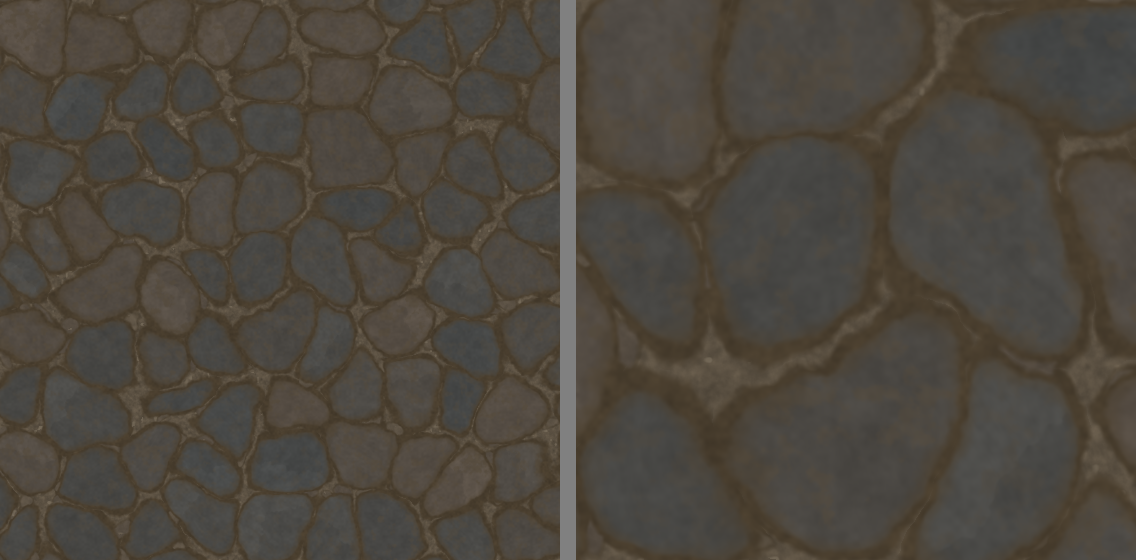
Left, the full canvas; right, a detail of the centre.
This texture is drawn by a Shadertoy shader. Its source:

```glsl
// Old cobble paving: rounded slate and warm grey stones set in brown soil,
// with gritty sand and pebbles in the wider gaps. Stones are warped Voronoi
// cells whose edge distances are blended by a soft minimum to round corners.

#define STONES_ACROSS 9.0
#define JITTER 0.82
#define ROUNDING 10.0
#define GAP_MIN 0.0
#define GAP_VARIATION 0.085
#define EDGE_SOFTNESS 0.022
#define SLATE vec3(0.281, 0.279, 0.269)
#define WARM_STONE vec3(0.332, 0.297, 0.261)
#define SOIL vec3(0.284, 0.240, 0.178)
#define SAND vec3(0.376, 0.335, 0.278)
#define FLECK vec3(0.500, 0.455, 0.385)

float hash(vec2 p) {
    return fract(sin(dot(p, vec2(127.1, 311.7))) * 43758.5453);
}

vec2 hash2(vec2 p) {
    return vec2(hash(p), hash(p + 57.3));
}

float noise(vec2 p) {
    vec2 i = floor(p), f = fract(p);
    f = f * f * (3.0 - 2.0 * f);
    vec2 e = vec2(1.0, 0.0);
    return mix(mix(hash(i), hash(i + e.xy), f.x),
               mix(hash(i + e.yx), hash(i + e.xx), f.x), f.y);
}

float fbm(vec2 p) {
    float sum = 0.0, weight = 0.5;
    for (int i = 0; i < 4; i++) {
        sum += weight * noise(p);
        p = mat2(1.6, 1.2, -1.2, 1.6) * p + 7.1;
        weight *= 0.5;
    }
    return sum / 0.9375;
}

vec2 site(vec2 cell) {
    return cell + 0.5 + JITTER * (hash2(cell) - 0.5);
}

// Rounded distance to the cell border; also gives the cell and its offset
float cobble(vec2 p, out vec2 id, out vec2 local) {
    vec2 base = floor(p);
    float nearest = 1e3;
    for (int y = -1; y <= 1; y++)
    for (int x = -1; x <= 1; x++) {
        vec2 cell = base + vec2(x, y);
        vec2 toSite = site(cell) - p;
        float d = dot(toSite, toSite);
        if (d < nearest) {
            nearest = d;
            id = cell;
            local = -toSite;
        }
    }
    float sum = 0.0;
    for (int y = -2; y <= 2; y++)
    for (int x = -2; x <= 2; x++) {
        if (x == 0 && y == 0) continue;
        vec2 toSite = site(id + vec2(x, y)) - p;
        vec2 axis = toSite + local;
        float d = dot(0.5 * (toSite - local), normalize(axis));
        sum += exp(-ROUNDING * d);
    }
    return -log(sum) / ROUNDING;
}

// Weathered face: mottling, a split facet, brown stains and a soiled rim
vec3 stoneColor(vec2 p, vec2 id, vec2 local, float inside) {
    float tone = hash(id + 13.7);
    float age = hash(id + 31.9);
    float angle = 6.2832 * hash(id + 5.3);
    vec2 dir = vec2(cos(angle), sin(angle));
    vec2 along = vec2(dot(local, dir), dot(local, vec2(-dir.y, dir.x)));

    vec3 col = mix(SLATE, WARM_STONE, smoothstep(0.3, 1.0, tone));
    col += vec3(-0.008, 0.0, 0.008) * step(0.78, hash(id + 71.1));
    col *= 0.96 + 0.10 * age;

    float mottle = fbm(p * 6.0 + 9.0 * id);
    float layers = fbm(along * vec2(6.0, 13.0) + 5.0 * id);
    col *= 1.0 + 0.16 * (mottle - 0.5) + 0.10 * (layers - 0.5);

    float split = along.x + 0.25 * (mottle - 0.5) - 0.08;
    float facet = smoothstep(-0.02, 0.02, split) - 0.5;
    col *= 1.0 + 0.06 * facet * step(0.7, age);

    float stain = smoothstep(0.50, 0.72, fbm(p * 9.0 + 40.0));
    col = mix(col, mix(SOIL, SAND, 0.55), stain * (0.2 + 0.5 * tone));
    float rim = 1.0 - smoothstep(-0.01, 0.10, inside + 0.08 * (mottle - 0.5));
    return mix(col, SOIL * 1.08, 0.55 * rim);
}

void mainImage(out vec4 fragColor, in vec2 fragCoord) {
    vec2 p = fragCoord / iResolution.y * STONES_ACROSS;

    // Irregular outlines: broad warp for shape, fine warp for chipped edges
    vec2 broad = vec2(noise(p * 1.4), noise(p * 1.4 + 31.0)) - 0.5;
    vec2 fine = vec2(fbm(p * 5.0), fbm(p * 5.0 + 17.0)) - 0.5;
    vec2 q = p + 0.38 * broad + 0.12 * fine;

    vec2 id, local;
    float gap = GAP_MIN + GAP_VARIATION * noise(p * 1.7 + 80.0);
    float inside = cobble(q, id, local) - gap;

    // Soil in narrow joints, gritty sand where they open up
    float grit = noise(p * 30.0), clump = fbm(p * 4.0 + 60.0);
    float sandy = smoothstep(0.045, 0.10, -inside + 0.14 * (clump - 0.5));
    vec3 ground = SOIL * (0.90 + 0.20 * fbm(p * 8.0));
    ground = mix(ground, SAND * (0.80 + 0.38 * fbm(p * 20.0)), 0.85 * sandy);
    ground *= 0.95 + 0.10 * grit;

    // Scattered pebbles, kept clear of the stones
    vec2 pebbleId, pebbleLocal;
    float pebble = cobble(q * 3.6 + 20.0, pebbleId, pebbleLocal) - 0.07;
    float present = step(0.78, hash(pebbleId + 3.3));
    present *= smoothstep(0.02, 0.06, -inside);
    vec3 pebbleColor = mix(WARM_STONE, SAND * 1.05, hash(pebbleId + 8.8));
    pebbleColor *= 0.86 + 0.26 * fbm(p * 14.0);
    ground = mix(ground, SOIL * 0.92, 0.4 * present * smoothstep(-0.1, 0.0, pebble));
    ground = mix(ground, pebbleColor, 0.85 * present * smoothstep(0.0, 0.12, pebble));

    // Pale chips
    float chips = smoothstep(0.80, 0.95, noise(p * 14.0 + 5.0));
    ground = mix(ground, FLECK, 0.6 * chips * sandy * step(0.52, clump));

    vec3 face = stoneColor(p, id, local, inside);
    vec3 col = mix(ground, face, smoothstep(-EDGE_SOFTNESS, EDGE_SOFTNESS, inside));
    col *= 0.97 + 0.06 * noise(p * 24.0 + 90.0);
    fragColor = vec4(col, 1.0);
}
```
